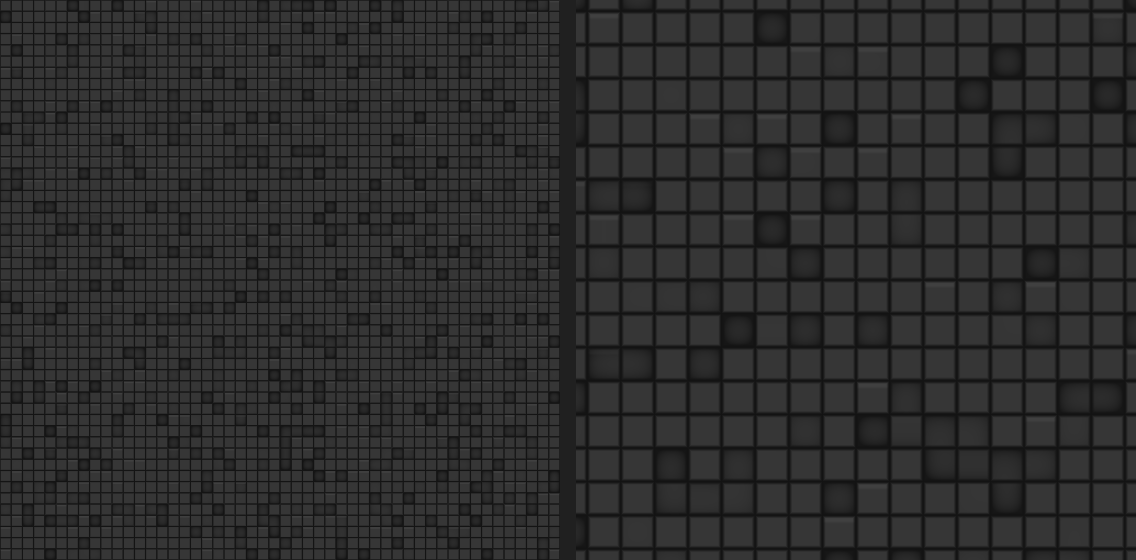
Left: the whole. Right: its middle third, enlarged.
Reproduce this pattern procedurally as a three.js fragment shader.

```glsl
#define TILES 50.0
#define TILE_COLOR vec3(0.212)
#define SEAM_COLOR vec3(0.075)
#define RIM_COLOR vec3(0.25)
#define SEAM_REACH 0.115
#define SEAM_VARIATION 0.02
#define RECESSED_SHARE 0.3
#define SHADOW_LENGTH 0.19
#define SHADOW_STRENGTH 0.8
#define RECESS_DARKENING 0.14
#define RIM_SHARE 0.12

varying vec2 vUv;

// Random value per tile, wrapping at the canvas border
float tileHash(vec2 cell, float seed) {
  vec2 wrapped = mod(cell, TILES);
  vec3 q = fract(vec3(wrapped.xyx + seed) * vec3(0.1031, 0.1030, 0.0973));
  q += dot(q, q.yzx + 33.33);
  return fract((q.x + q.y) * q.z);
}

// 0 for a level tile, up to 1 for a deeply sunken one
float tileDepth(vec2 cell) {
  return smoothstep(1.0 - RECESSED_SHARE, 1.0, tileHash(cell, 7.0));
}

// Soft shadow cast inward by the higher neighbours on four sides
float recessShadow(vec2 cell, vec2 local, float depth) {
  float shadow = 0.0;
  for (int i = 0; i < 4; i++) {
    float angle = float(i) * 1.5708;
    vec2 side = floor(vec2(cos(angle), sin(angle)) + 0.5);
    float drop = max(depth - tileDepth(cell + side), 0.0);
    float edgeDistance = 0.5 - dot(local, side);
    shadow += drop * exp(-edgeDistance / SHADOW_LENGTH);
  }
  return shadow;
}

void main() {
  vec2 grid = vUv * TILES;
  vec2 cell = floor(grid);
  vec2 local = fract(grid) - 0.5;
  float depth = tileDepth(cell);

  // Tile face, darker where it is sunken
  float shade = RECESS_DARKENING * depth
    + SHADOW_STRENGTH * recessShadow(cell, local, depth);
  vec3 color = mix(TILE_COLOR, SEAM_COLOR, clamp(shade, 0.0, 0.9));

  // Faint light along the upper edge of a few level tiles
  float lit = step(1.0 - RIM_SHARE, tileHash(cell, 61.0)) * (1.0 - depth);
  float rim = smoothstep(0.24, 0.34, local.y);
  color = mix(color, RIM_COLOR, rim * lit);

  // Dark seams of slightly uneven width
  float edge = 0.5 - max(abs(local.x), abs(local.y));
  float reach = SEAM_REACH + SEAM_VARIATION * (tileHash(cell, 23.0) - 0.5);
  float seam = 1.0 - smoothstep(0.0, reach, edge);
  color = mix(color, SEAM_COLOR, seam);

  gl_FragColor = vec4(color, 1.0);
}
```
